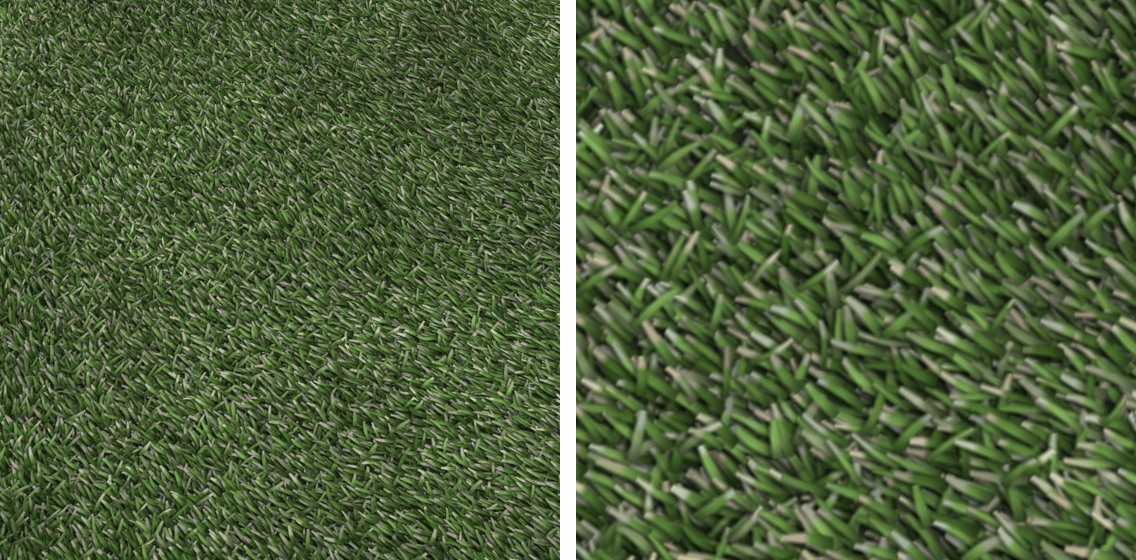
Left: the whole. Right: its middle third, enlarged.
Give the GLSL for this texture, as a WebGL 1 fragment shader.

```glsl
precision highp float;
uniform vec2 u_resolution;

const int LAYERS = 8;
const float CELLS = 42.0;
const float RECEDE = 0.4;      // shrinkage of the lawn toward the top edge

const vec3 SOIL = vec3(0.11, 0.15, 0.09);
const vec3 DEEP_GREEN = vec3(0.21, 0.33, 0.12);
const vec3 LIGHT_GREEN = vec3(0.42, 0.56, 0.29);
const vec3 DRY_GREEN = vec3(0.42, 0.47, 0.34);
const vec3 PINK_TIP = vec3(0.66, 0.61, 0.52);
const vec3 GREY_TIP = vec3(0.59, 0.63, 0.57);

float hash(vec2 p) {
  return fract(sin(dot(p, vec2(127.1, 311.7))) * 43758.5453);
}

float noise(vec2 p) {
  vec2 i = floor(p);
  vec2 f = fract(p);
  f = f * f * (3.0 - 2.0 * f);
  float low = mix(hash(i), hash(i + vec2(1.0, 0.0)), f.x);
  float high = mix(hash(i + vec2(0.0, 1.0)), hash(i + vec2(1.0, 1.0)), f.x);
  return mix(low, high, f.y);
}

// Position along a curved blade (-1 root, 1 tip) and across it.
vec2 bladeSpace(vec2 p, float angle, float halfLength, float bend) {
  vec2 dir = vec2(cos(angle), sin(angle));
  float along = dot(p, dir) / halfLength;
  float across = dot(p, vec2(-dir.y, dir.x)) - bend * (along * along - 0.4);
  return vec2(along, across);
}

// Blunt, slightly tapered blade coverage with the given edge softness.
float bladeMask(vec2 b, float halfWidth, float soft) {
  float width = halfWidth * (1.0 - 0.35 * smoothstep(0.0, 1.0, b.x));
  float side = 1.0 - smoothstep(width - soft, width + soft, abs(b.y));
  float ends = 1.0 - smoothstep(0.84, 1.0, abs(b.x));
  return side * ends;
}

// Most blades lean up and to the left; some stand across the others.
float bladeAngle(vec2 id, float x, float patchTone) {
  float lean = mix(2.38, 2.62, x) + (patchTone - 0.5) * 0.4;
  float spread = (hash(id + 3.7) + hash(id + 9.2) - 1.0) * 0.6;
  float stray = step(hash(id + 15.1), mix(0.28, 0.14, x));
  return mix(lean + spread, mix(0.5, 2.0, hash(id + 21.4)), stray);
}

// Green blade with a dim root; wear sets how often the tip is pale.
vec3 bladeColor(vec2 id, vec2 b, float halfWidth, float wear) {
  vec3 green = mix(DEEP_GREEN, LIGHT_GREEN, hash(id + 31.3));
  green = mix(green, DRY_GREEN, 0.8 * step(0.84, hash(id + 37.9)));
  green *= mix(0.56, 1.0, smoothstep(-1.0, 0.0, b.x));
  green *= 1.0 + 0.12 * clamp(b.y / halfWidth, -1.0, 1.0);
  vec3 tip = mix(PINK_TIP, GREY_TIP, hash(id + 43.6));
  tip *= mix(0.78, 1.1, hash(id + 47.2));
  float start = mix(-0.25, 0.45, hash(id + 53.8));
  float chance = hash(id + 59.5);
  float worn = smoothstep(chance - 0.1, chance + 0.1, wear);
  return mix(green, tip, 0.92 * worn * smoothstep(start, start + 0.4, b.x));
}

// Paints one jittered grid of blades, far rows first.
vec3 paintLayer(vec3 color, vec2 ground, float layer, float soft,
                float x, float patchTone, float wear) {
  vec2 q = ground + vec2(0.37, 0.61) * layer;
  vec2 cell = floor(q);
  float light = mix(0.62, 1.12, layer / float(LAYERS - 1));
  for (int j = 0; j < 3; j++) {
    for (int i = 0; i < 3; i++) {
      vec2 home = cell + vec2(float(i) - 1.0, 1.0 - float(j));
      vec2 id = home + layer * vec2(71.0, 53.0);
      vec2 center = home + vec2(hash(id), hash(id + 5.3));
      float halfLength = mix(0.62, 0.95, hash(id + 11.8));
      float halfWidth = mix(0.09, 0.165, hash(id + 17.6));
      float bend = (hash(id + 25.9) - 0.5) * 0.24;
      float angle = bladeAngle(id, x, patchTone);
      vec2 b = bladeSpace(q - center, angle, halfLength, bend);

      // Soft shade beside the blade, then the blade itself
      float shade = bladeMask(b - vec2(0.0, 0.08), halfWidth * 1.3, 0.13);
      color *= 1.0 - 0.38 * shade;
      vec3 paint = bladeColor(id, b, halfWidth, wear) * light;
      color = mix(color, paint, bladeMask(b, halfWidth, soft));
    }
  }
  return color;
}

void main() {
  vec2 uv = gl_FragCoord.xy / u_resolution;

  // Receding ground, with smaller blades toward the top
  float scale = 1.0 - RECEDE * uv.y;
  vec2 ground = vec2((uv.x - 0.5) / scale, -log(scale) / RECEDE) * CELLS;
  float soft = 0.0019 * CELLS / scale;

  // Patches of lean and clumps of worn tips
  float patchTone = noise(uv * 7.0 + 4.0);
  float clump = noise(ground * 0.55 + 17.0);
  float wear = mix(0.4, 1.0, 0.65 * clump + 0.35 * patchTone);

  vec3 color = SOIL;
  for (int k = 0; k < LAYERS; k++) {
    color = paintLayer(color, ground, float(k), soft, uv.x, patchTone, wear);
  }

  // Uneven light across the lawn
  float tone = 0.4 * noise(uv * 5.0) + 0.25 * noise(uv * 13.0 + 8.0);
  tone += 0.35 * noise(ground * 0.7 + 31.0);
  color *= mix(0.78, 1.28, tone);
  gl_FragColor = vec4(color, 1.0);
}
```
